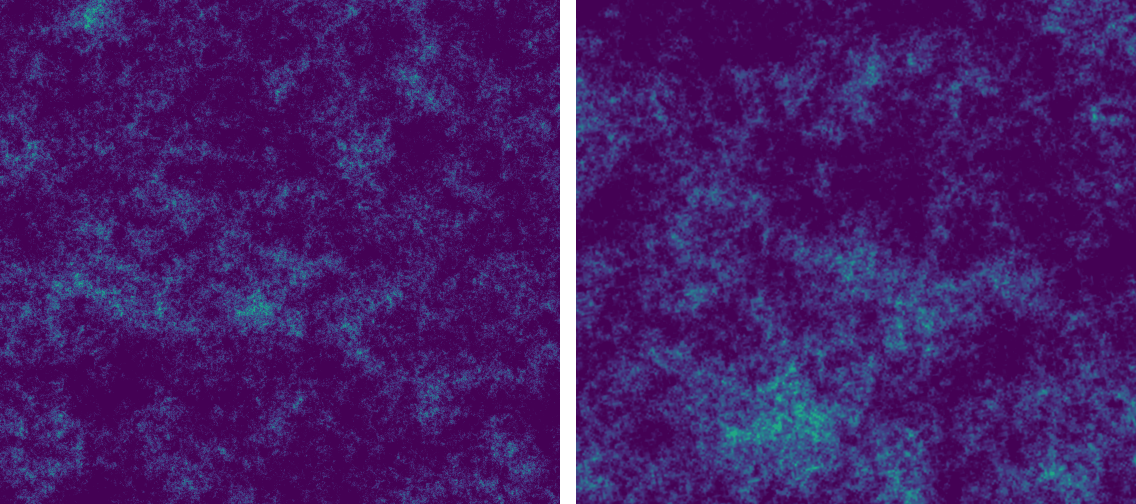
Left: the whole. Right: its middle third, enlarged.
Write a Shadertoy shader that draws this texture.

```glsl
float hash(vec2 cell) {
    uvec2 q = uvec2(ivec2(cell)) * uvec2(1597334673u, 3812015801u);
    uint n = (q.x ^ q.y) * 1597334673u;
    n = (n ^ (n >> 15)) * 2246822519u;
    return float((n ^ (n >> 13)) >> 8) / 16777216.0;
}

float valueNoise(vec2 p) {
    vec2 cell = floor(p), f = fract(p);
    f = f * f * (3.0 - 2.0 * f);
    float low = mix(hash(cell), hash(cell + vec2(1, 0)), f.x);
    float high = mix(hash(cell + vec2(0, 1)), hash(cell + vec2(1, 1)), f.x);
    return mix(low, high, f.y) - 0.5;
}

// Rotated octaves from broad clouds to fine grain, scaled to unit deviation
float cloudGrain(vec2 p) {
    float sum = 0.0, power = 0.0, amplitude = 1.0;
    mat2 turnAndDouble = 2.0 * mat2(0.8, 0.6, -0.6, 0.8);
    p = p * 5.0 + 63.0;
    for (int octave = 0; octave < 8; octave++) {
        sum += amplitude * valueNoise(p);
        power += amplitude * amplitude;
        amplitude *= 1.01;
        p = turnAndDouble * p + vec2(17.3, 41.7);
    }
    return sum / (0.2145 * sqrt(power));
}

// Violet through blue to teal green, one stop per tenth
vec3 heatColour(float level) {
    vec3 stops[7] = vec3[7](
        vec3(0.267, 0.005, 0.329), vec3(0.283, 0.141, 0.458),
        vec3(0.254, 0.265, 0.530), vec3(0.207, 0.372, 0.553),
        vec3(0.164, 0.471, 0.558), vec3(0.128, 0.567, 0.551),
        vec3(0.135, 0.659, 0.518));
    float x = clamp(level * 10.0, 0.0, 5.999);
    int i = int(x);
    return mix(stops[i], stops[i + 1], fract(x));
}

void mainImage(out vec4 fragColor, in vec2 fragCoord) {
    vec2 uv = fragCoord / iResolution.y;

    // Squaring flattens the voids and lifts the rare bright cores
    float height = max(cloudGrain(uv) + 1.5, 0.0);
    float level = max(0.0245 * height * height - 0.0125, 0.0);

    fragColor = vec4(heatColour(level), 1.0);
}
```
